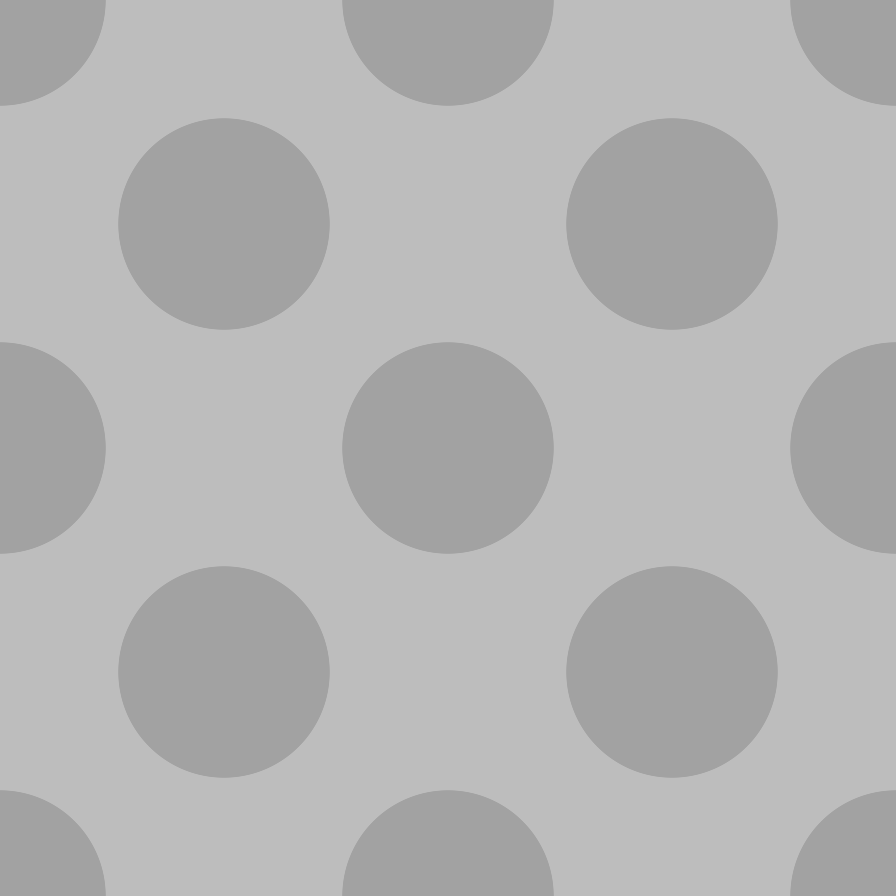
Reproduce this pattern procedurally as a WebGL 2 fragment shader.

```glsl
#version 300 es
precision highp float;
// Flat grey polka dots on a lighter grey ground, in staggered rows.
// Each square cell holds one dot at its centre and one shared by its corners;
// a whole number of cells spans the canvas, so it tiles without a seam.

#define REPEATS 2.0        // cells across and down
#define DOT_RADIUS 0.118   // in canvas widths
#define GROUND_COLOR vec3(0.741)
#define DOT_COLOR vec3(0.636)

uniform vec2 u_resolution;
out vec4 fragColor;

// Signed distance to the nearest dot of a square lattice, in canvas units
float latticeDots(vec2 cellPos) {
    vec2 fromCentre = fract(cellPos) - 0.5;
    return length(fromCentre) / REPEATS - DOT_RADIUS;
}

void main() {
    vec2 uv = gl_FragCoord.xy / u_resolution;
    vec2 cellPos = uv * REPEATS;

    // Two lattices offset by half a cell make the staggered rows
    float dist = min(latticeDots(cellPos), latticeDots(cellPos + 0.5));

    // Soften the rim over about one pixel
    float edge = 0.5 / min(u_resolution.x, u_resolution.y);
    float dotMask = 1.0 - smoothstep(-edge, edge, dist);

    fragColor = vec4(mix(GROUND_COLOR, DOT_COLOR, dotMask), 1.0);
}
```
